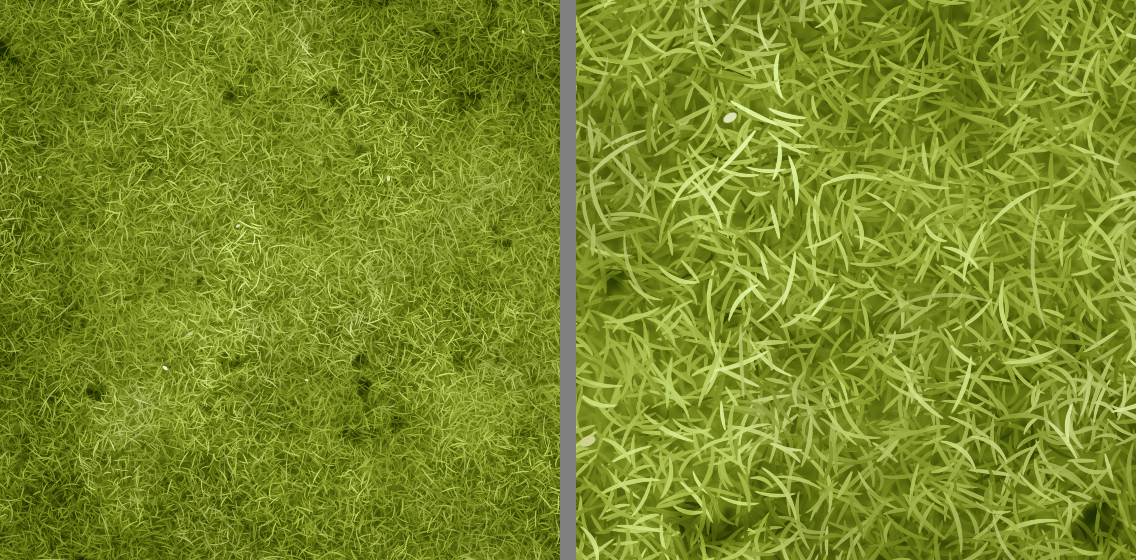
Left: the whole. Right: its middle third, enlarged.
Write a Shadertoy shader that draws this texture.

```glsl
// A mown lawn seen from above: many layers of short curved blades are laid
// over dark thatch, each on its own turned grid. Soft noise makes the pale
// and dark patches; sparse long straws and small petals lie on top.

float hash(vec2 p) {
    return fract(sin(dot(p, vec2(127.1, 311.7))) * 43758.5453);
}

float noise(vec2 p) {
    vec2 i = floor(p), f = fract(p);
    f = f * f * (3.0 - 2.0 * f);
    return mix(mix(hash(i), hash(i + vec2(1, 0)), f.x),
               mix(hash(i + vec2(0, 1)), hash(i + vec2(1, 1)), f.x), f.y);
}

float fbm(vec2 p) {
    float sum = 0.0, amp = 0.5;
    for (int i = 0; i < 4; i++) {
        sum += amp * noise(p);
        p = mat2(1.6, 1.2, -1.2, 1.6) * p + 7.3;
        amp *= 0.5;
    }
    return sum / 0.9375;
}

mat2 turn(float a) {
    return mat2(cos(a), sin(a), -sin(a), cos(a));
}

// One layer of curved, tapered blades: x = random tone, y = coverage
vec2 bladeLayer(vec2 uv, float cells, float seed, float halfWidth, float chance) {
    vec2 p = turn(seed * 1.7) * uv * cells + seed * 3.1;
    vec2 cell = floor(p);
    float pixel = cells / iResolution.y;
    vec2 result = vec2(0.5, 0.0);
    for (int y = -1; y <= 1; y++)
    for (int x = -1; x <= 1; x++) {
        vec2 id = cell + vec2(x, y);
        vec2 key = id + seed * 17.0;
        if (hash(key + 5.3) > chance) continue;
        float tone = hash(key + 9.1);
        vec2 q = p - id - vec2(hash(key), hash(key + 2.7));
        q = turn(6.283 * hash(key + 4.9)) * q;
        float len = mix(0.4, 0.95, fract(tone * 7.0));
        float along = q.x / len;
        float bend = 0.45 * (fract(tone * 13.0) - 0.5);
        float d = abs(q.y + bend * along * along) - halfWidth * (1.0 - 0.7 * along * along);
        float cover = smoothstep(0.6 * pixel, -0.6 * pixel, d)
                    * smoothstep(1.0, 0.85, abs(along));
        result = mix(result, vec2(tone, 1.0), cover);
    }
    return result;
}

// Lightness to grass green, from deep olive to pale lime
vec3 grassColor(float g) {
    g = clamp(g, 0.16, 0.95);
    return vec3(0.97 * g - 0.055, g, 0.76 * g * g * g);
}

void mainImage(out vec4 fragColor, in vec2 fragCoord) {
    vec2 uv = fragCoord / iResolution.y;
    vec2 center = (fragCoord - 0.5 * iResolution.xy) / iResolution.y;

    // Broad patches, tufts and a gentle darkening towards the corners
    float patches = fbm(uv * 5.0 + 3.7) - 0.5;
    float tufts = fbm(uv * 24.0 + 11.0) - 0.5;
    float ground = 0.575 + 0.26 * patches + 0.18 * tufts - 0.16 * dot(center, center);
    float hollow = smoothstep(0.69, 0.83, fbm(uv * 17.0 + 41.0));
    ground -= 0.16 * hollow;

    // Dark thatch, then blades from the shaded bottom to the lit top
    float tone = ground - 0.16 + 0.16 * (noise(uv * 210.0) - 0.5);
    float contrast = mix(0.7, 1.15, smoothstep(0.3, 0.65, fbm(uv * 7.0 + 23.0)));
    for (int i = 0; i < 10; i++) {
        float height = float(i) / 9.0;
        float cells = 44.0 + 16.0 * hash(vec2(i, 3));
        vec2 blade = bladeLayer(uv, cells, float(i) + 1.0, 0.065, 0.95 - 0.3 * hollow);
        float bladeTone = mix(-0.13, 0.13, height) + 0.36 * (blade.x - 0.5);
        tone = mix(tone, ground + contrast * bladeTone, blade.y * 0.92);
    }
    vec3 color = grassColor(tone);

    // Dry, greyer growth in the light patches
    float dry = smoothstep(0.52, 0.75, fbm(uv * 9.0 + 61.0)) * smoothstep(0.5, 0.7, tone);
    color += dry * vec3(0.03, 0.0, 0.09);

    // Sparse long straws
    vec2 straw = bladeLayer(uv, 22.0, 14.0, 0.026, 0.16);
    color = mix(color, vec3(0.74, 0.79, 0.45), straw.y * (0.4 + 0.5 * straw.x));

    // A few small pale petals
    vec2 grid = uv * 8.0, id = floor(grid);
    vec2 q = fract(grid) - 0.2 - 0.6 * vec2(hash(id + 71.0), hash(id + 83.0));
    q = turn(6.283 * hash(id + 97.0)) * q * vec2(1.0, 1.7);
    float radius = mix(0.025, 0.045, hash(id + 31.0));
    float soft = 8.0 / iResolution.y;
    float petal = smoothstep(radius + soft, radius - soft, length(q))
                * step(0.87, hash(id + 53.0));
    color = mix(color, mix(vec3(0.72, 0.74, 0.40), vec3(0.95, 0.96, 0.85), hash(id + 19.0)), petal);

    fragColor = vec4(color, 1.0);
}
```
